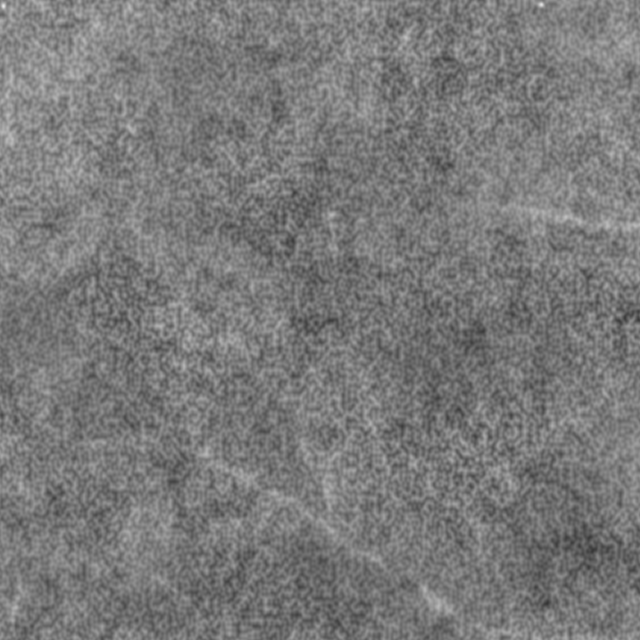
A WebGL 2 fragment shader for this texture:

```glsl
#version 300 es
precision highp float;

#define BASE_GREY 0.468
#define GRAIN_SCALE 128.0
#define GRAIN_CONTRAST 0.19
#define CLOUD_SCALE 4.5
#define CLOUD_CONTRAST 0.10
#define BLOTCH_DEPTH 0.07
#define VEIN_WIDTH 0.0065
#define VEIN_LIGHT 0.15
#define WISP_CELLS 6.0
#define WISP_LIGHT 0.17
#define SPECK_SHARE 0.14
#define SPECK_LIGHT 0.38

uniform vec2 u_resolution;
out vec4 fragColor;

float hash(vec2 cell, float seed) {
    uvec2 q = uvec2(ivec2(cell)) * uvec2(1597u, 3812u) + uint(seed) * 7919u;
    uint n = (q.x ^ (q.y * 2654u + 977u)) * 747796u + 28914u;
    n = (n ^ (n >> 15u)) * 224682u + n * 2246823u;
    n = (n ^ (n >> 13u)) * 326648u + n * 3266489u;
    n ^= n >> 16u;
    return float(n & 65535u) / 65536.0;
}

float cornerSlope(vec2 cell, vec2 offset) {
    float angle = 6.2832 * hash(cell, 1.0);
    return dot(vec2(cos(angle), sin(angle)), offset);
}

float gradientNoise(vec2 p) {
    vec2 cell = floor(p), f = p - cell;
    vec2 s = f * f * f * (f * (f * 6.0 - 15.0) + 10.0);
    vec2 e = vec2(1.0, 0.0);
    float low = mix(cornerSlope(cell, f), cornerSlope(cell + e, f - e), s.x);
    float high = mix(cornerSlope(cell + e.yx, f - e.yx), cornerSlope(cell + 1.0, f - 1.0), s.x);
    return mix(low, high, s.y);
}

mat2 rotation(float angle) {
    float c = cos(angle), s = sin(angle);
    return mat2(c, s, -s, c);
}

// Fine upright grain, with each coarser octave turned and weakened
float grain(vec2 p) {
    float sum = 0.0, weight = 1.0;
    vec2 q = p * GRAIN_SCALE * vec2(1.1, 0.9);
    for (int i = 0; i < 4; i++) {
        sum += weight * gradientNoise(q + 31.7 * float(i));
        q = rotation(0.6) * q * 0.47;
        weight *= 0.66;
    }
    return sum;
}

// Soft ridge: a bright core inside a faint halo
float ridge(float distance, float width) {
    float t = distance / width;
    return 0.75 * exp(-t * t) + 0.25 * exp(-0.12 * t * t);
}

float veins(vec2 p) {
    float wobble = 0.024 * gradientNoise(p * 9.0 + 5.0) + 0.012 * gradientNoise(p * 27.0);
    float patchy = smoothstep(-0.35, 0.35, gradientNoise(p * 13.0 + 40.0));
    float fall = p.y + wobble - 0.31 + 0.32 * smoothstep(0.2, 0.9, p.x);
    float shelf = p.y + 0.6 * wobble - 0.685 + 0.04 * smoothstep(0.65, 1.05, p.x);
    float fallLight = mix(0.3, 1.0, smoothstep(0.25, 0.45, p.x)) * (0.35 + 0.65 * patchy);
    float shelfLight = smoothstep(0.6, 0.9, p.x) * (0.3 + 0.7 * patchy);
    return ridge(fall * 0.85, VEIN_WIDTH) * fallLight + ridge(shelf, VEIN_WIDTH) * shelfLight;
}

// Short bent threads and rare bright specks, scattered over jittered cells
float scatteredLight(vec2 p) {
    vec2 warp = vec2(gradientNoise(p * 22.0 + 9.0), gradientNoise(p * 22.0 + 70.0));
    vec2 q = p * WISP_CELLS, home = floor(q);
    float light = 0.0;
    for (int y = -1; y <= 1; y++) {
        for (int x = -1; x <= 1; x++) {
            vec2 cell = home + vec2(x, y);
            vec2 jitter = vec2(hash(cell, 2.0), hash(cell, 3.0));
            vec2 d = q - cell - jitter;
            vec2 along = rotation(mix(0.3, 1.9, hash(cell, 4.0))) * (d + 0.13 * warp);
            float bend = mix(-0.7, 0.7, hash(cell, 5.0));
            float reach = mix(0.15, 0.6, hash(cell, 6.0));
            float taper = 1.0 - smoothstep(0.3 * reach, reach, abs(along.x));
            float strength = pow(hash(cell, 7.0), 2.2);
            float offset = along.y + bend * along.x * along.x;
            light += WISP_LIGHT * strength * taper * ridge(offset, 0.028);
            vec2 speck = (d - 0.3 * (jitter.yx - 0.5)) / 0.026;
            float present = step(hash(cell, 8.0), SPECK_SHARE);
            light += SPECK_LIGHT * present * jitter.x * exp(-dot(speck, speck));
        }
    }
    return light;
}

void main() {
    vec2 p = gl_FragCoord.xy / u_resolution.y;

    // Broad tone: pale upper corners and a dim lower right
    float cloud = gradientNoise(p * CLOUD_SCALE + 12.3) + 0.6 * gradientNoise(p * 11.0 + 3.1);
    float tone = BASE_GREY + CLOUD_CONTRAST * cloud;
    tone += 0.07 * exp(-14.0 * dot(p - vec2(0.0, 0.9), p - vec2(0.0, 0.9)));
    tone += 0.035 * smoothstep(0.55, 1.0, p.y) * smoothstep(0.2, 0.9, p.x);
    tone -= 0.05 * exp(-45.0 * dot(p - vec2(0.87, 0.13), p - vec2(0.87, 0.13)));

    // Ragged dark blotches
    float blotch = gradientNoise(p * 17.0 + 55.0) + 0.4 * gradientNoise(p * 41.0);
    tone -= BLOTCH_DEPTH * smoothstep(0.15, 0.6, blotch);

    // Grain grows rougher in some regions
    float roughness = 1.0 + 0.5 * gradientNoise(p * 5.0 + 80.0);
    tone += GRAIN_CONTRAST * roughness * grain(p);
    tone += VEIN_LIGHT * veins(p) + scatteredLight(p);

    fragColor = vec4(vec3(clamp(tone, 0.0, 1.0)), 1.0);
}
```
